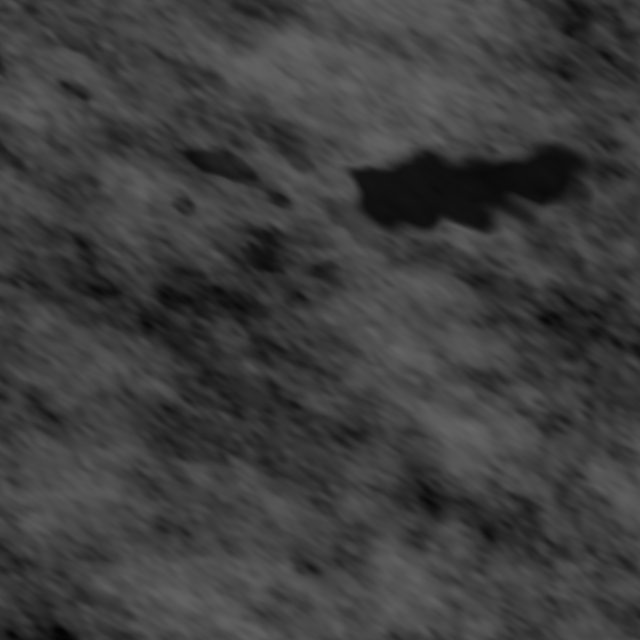
Give the GLSL for this texture, as a WebGL 1 fragment shader.

```glsl
precision highp float;

uniform vec2 u_resolution;

const float BASE_TONE = 0.250;
const float CONTRAST = 0.064;
const float SHADOW_SKEW = 0.006;
const float COARSE_WIDTH = 0.25;
const float OCTAVE_GAIN = 0.86;
const float COARSE_ANGLE = -0.20;
const float FINE_ANGLE = -0.58;
const float COARSE_STRETCH = 1.4;
const float FINE_STRETCH = 2.6;
const int OCTAVES = 6;
const float SPOT_NORMALIZER = 2.19;

const vec2 HOLLOW_START = vec2(0.60, 0.685);
const vec2 HOLLOW_END = vec2(0.86, 0.725);
const float HOLLOW_RADIUS = 0.043;
const vec2 BAND_START = vec2(0.02, 0.87);
const vec2 BAND_END = vec2(0.43, 0.63);
const float BAND_RADIUS = 0.11;
const float HOLLOW_DEPTH = 0.80;
const float BAND_DEPTH = 0.65;

vec3 hash3(vec2 cell) {
  vec3 h = fract(vec3(cell.xyx) * vec3(0.1031, 0.1030, 0.0973));
  h += dot(h, h.yxz + 33.33);
  return fract((h.xxy + h.yzz) * h.zyx);
}

// Cellular noise: one soft signed spot per cell, scaled to unit deviation
float spotNoise(vec2 p) {
  vec2 cell = floor(p);
  float sum = 0.0;
  for (int y = -1; y <= 1; y++) {
    for (int x = -1; x <= 1; x++) {
      vec2 neighbor = cell + vec2(float(x), float(y));
      vec3 h = hash3(neighbor);
      vec2 d = p - neighbor - h.xy;
      float falloff = max(0.0, 1.0 - dot(d, d));
      sum += (2.0 * h.z - 1.0) * falloff * falloff;
    }
  }
  return sum * SPOT_NORMALIZER;
}

// Spots drawn out along a direction
float streakNoise(vec2 p, float angle, float width, float stretch, float seed) {
  vec2 along = vec2(cos(angle), sin(angle));
  vec2 q = vec2(dot(p, along) / stretch, dot(p, vec2(-along.y, along.x)));
  return spotNoise(q / width + 37.0 * seed + 100.0);
}

float layeredStreaks(vec2 p) {
  float sum = 0.0;
  float power = 0.0;
  float weight = 1.0;
  float width = COARSE_WIDTH;
  for (int i = 0; i < OCTAVES; i++) {
    float t = float(i) / float(OCTAVES - 1);
    float angle = mix(COARSE_ANGLE, FINE_ANGLE, sqrt(t));
    float stretch = mix(COARSE_STRETCH, FINE_STRETCH, t);
    sum += weight * streakNoise(p, angle, width, stretch, float(i) + 1.0);
    power += weight * weight;
    weight *= OCTAVE_GAIN;
    width *= 0.5;
  }
  return sum / sqrt(power);
}

float segmentDistance(vec2 p, vec2 a, vec2 b) {
  vec2 ab = b - a;
  float t = clamp(dot(p - a, ab) / dot(ab, ab), 0.0, 1.0);
  return length(p - a - t * ab);
}

void main() {
  vec2 p = gl_FragCoord.xy / u_resolution;
  float streaks = layeredStreaks(p);
  float tone = BASE_TONE + CONTRAST * streaks - SHADOW_SKEW * streaks * streaks;

  // One long hollow with a ragged edge
  float ragged = streakNoise(p, FINE_ANGLE, 0.028, 1.8, 9.0);
  float hollowEdge = segmentDistance(p, HOLLOW_START, HOLLOW_END)
    + 0.011 * ragged - 0.008 * streaks;
  float hollow = 1.0 - smoothstep(HOLLOW_RADIUS - 0.022, HOLLOW_RADIUS + 0.022, hollowEdge);
  tone *= 1.0 - HOLLOW_DEPTH * hollow;

  // Broken dark patches scattered along a slanting band
  float bandOffset = segmentDistance(p, BAND_START, BAND_END) / BAND_RADIUS;
  float band = exp(-bandOffset * bandOffset);
  float patches = streakNoise(p, -0.45, 0.038, 1.9, 12.0) + 0.35 * ragged - 0.4 * streaks;
  tone *= 1.0 - BAND_DEPTH * band * smoothstep(0.2, 1.6, patches);

  gl_FragColor = vec4(vec3(clamp(tone, 0.015, 0.45)), 1.0);
}
```
